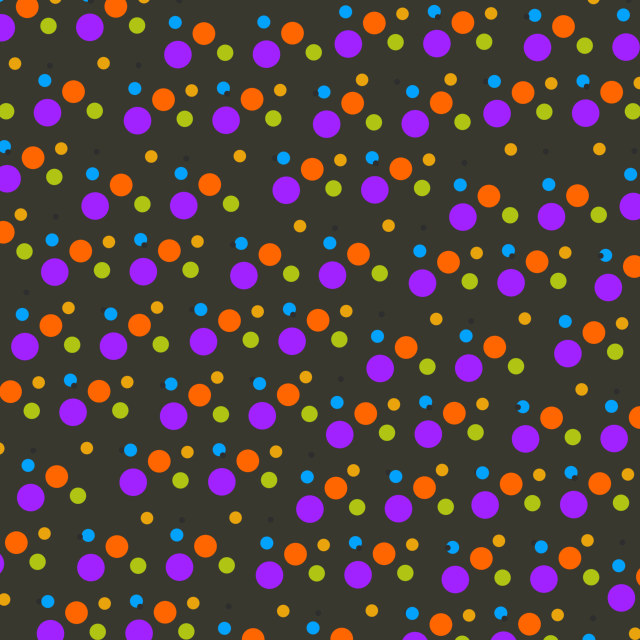
Write a Shadertoy shader that draws this pattern.

```glsl
// Confetti of purple, orange, lime, blue and amber discs on dark olive.
// Doubled clusters step along slanted chains; each chain alternates two strides,
// and the chains are stacked down the canvas with small slips between them.

// Lays one antialiased disc over the colour so far.
void disc(inout vec3 col, vec2 p, vec2 centre, float radius, vec3 ink, float px) {
    float d = length(p - centre) - radius;
    col = mix(col, ink, 1.0 - smoothstep(-px, px, d));
}

// Four discs around a large purple one.
void cluster(inout vec3 col, vec2 p, float px) {
    disc(col, p, vec2(0.0), 16.5, vec3(0.635, 0.13, 1.0), px);
    disc(col, p, vec2(31.2, -25.2), 13.6, vec3(1.0, 0.4, 0.0), px);
    disc(col, p, vec2(56.7, -2.2), 9.8, vec3(0.69, 0.77, 0.08), px);
    disc(col, p, vec2(-3.2, -38.6), 7.8, vec3(0.01, 0.635, 0.99), px);
}

// Two stacked clusters with amber discs and faint dark specks.
void motif(inout vec3 col, vec2 p, float px) {
    vec3 amber = vec3(0.91, 0.64, 0.05);
    vec3 speck = vec3(0.175, 0.18, 0.175);
    cluster(col, p, px);
    p -= vec2(-48.5, 79.3);
    cluster(col, p, px);
    disc(col, p, vec2(65.0, -36.2), 7.5, amber, px);
    disc(col, p, vec2(16.5, 43.0), 7.5, amber, px);
    disc(col, p, vec2(58.5, 45.5), 3.5, speck, px);
}

// Start of a chain segment: row runs downwards, seg along the slant.
vec2 segmentStart(int row, int seg) {
    vec2 start = vec2(392.0, 149.0) + float(row - 1) * vec2(-99.3, 181.7);
    if (row >= 3) start += vec2(15.0, -13.0);
    if (row < 1) start += vec2(153.7, 89.7);
    if (seg > 0) start += vec2(-4.0, 1.0);
    return start + float(seg) * vec2(342.0, 195.0);
}

void mainImage(out vec4 fragColor, in vec2 fragCoord) {
    // Canvas spans 768 units, y pointing down.
    vec2 uv = fragCoord / iResolution.xy;
    vec2 p = vec2(uv.x, 1.0 - uv.y) * 768.0;
    float px = 0.75 * 768.0 / iResolution.y;

    vec3 col = vec3(0.22, 0.22, 0.18);

    for (int row = -1; row <= 5; row++)
    for (int seg = -1; seg <= 1; seg++)
    for (int i = 0; i < 4; i++) {
        // Two strides per segment, two copies side by side.
        vec2 q = p - segmentStart(row, seg);
        q -= float(i / 2) * vec2(163.5, 111.5);
        q -= float(i % 2) * vec2(106.3, -0.5);
        if (length(q - vec2(10.0, 40.0)) < 130.0) motif(col, q, px);
    }

    // Specks that bite into some of the blue discs go on top.
    for (int row = -1; row <= 5; row++)
    for (int seg = -1; seg <= 1; seg++)
    for (int i = 0; i < 4; i++) {
        vec2 q = p - segmentStart(row, seg);
        q -= float(i / 2) * vec2(163.5, 111.5);
        q -= float(i % 2) * vec2(106.3, -0.5);
        disc(col, q, vec2(59.0, 47.0), 3.5, vec3(0.175, 0.18, 0.175), px);
    }

    fragColor = vec4(col, 1.0);
}
```
